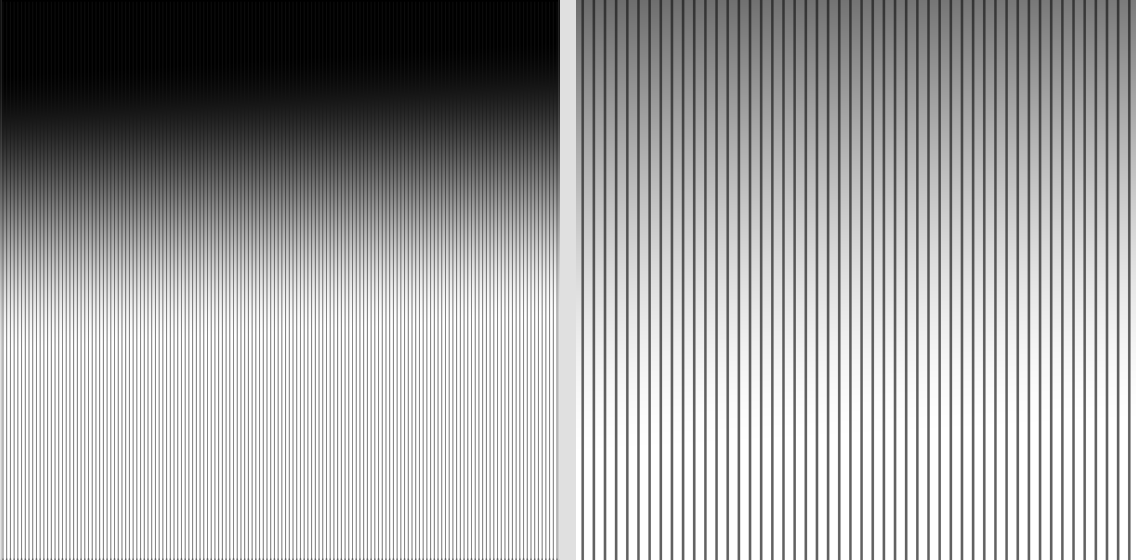
Left, the full canvas; right, a detail of the centre.
A WebGL 2 fragment shader for this pattern:

```glsl
#version 300 es
precision highp float;

uniform vec2 u_resolution;
out vec4 fragColor;

// Share of a filter window covered by a band, dist from the band's centre
float bandCoverage(float dist, float width, float window) {
    float overlap = 0.5 * (width + window) - abs(dist);
    return clamp(overlap, 0.0, min(width, window)) / window;
}

// Slightly slanted ramp, white at the bottom, with a soft toe into black
float backdropTone(vec2 uv) {
    float depth = 1.0 - uv.y + 0.06 * uv.x;
    float ramp = clamp((depth - 0.135) / 0.49, 0.0, 1.0);
    return mix(ramp, smoothstep(0.0, 1.0, ramp), 0.8);
}

void main() {
    vec2 uv = gl_FragCoord.xy / u_resolution;
    vec2 pixel = 1.0 / u_resolution;
    float backdrop = backdropTone(uv);

    // Hairlines centred in equal stripes between the side borders
    float inset = 0.002;
    float stripeWidth = (1.0 - 2.0 * inset) / 150.0;
    float offset = fract((uv.x - inset) / stripeWidth) - 0.5;
    float flare = 1.0 - smoothstep(0.0, 0.005, uv.y);
    float lineWidth = 0.23 + 0.2 * flare;
    float hairline = bandCoverage(offset, lineWidth, 1.12 * pixel.x / stripeWidth);
    hairline *= smoothstep(0.002, 0.004, 1.0 - uv.y);
    float lineTone = mix(0.06, 0.38, backdrop);
    float tone = mix(backdrop, lineTone, hairline);

    // Faint grey borders on the left and right
    float sideDistance = min(uv.x, 1.0 - uv.x) - inset;
    float border = bandCoverage(sideDistance, 0.0015, pixel.x);
    tone = mix(tone, 0.4, 0.6 * border);

    fragColor = vec4(vec3(tone), 1.0);
}
```
